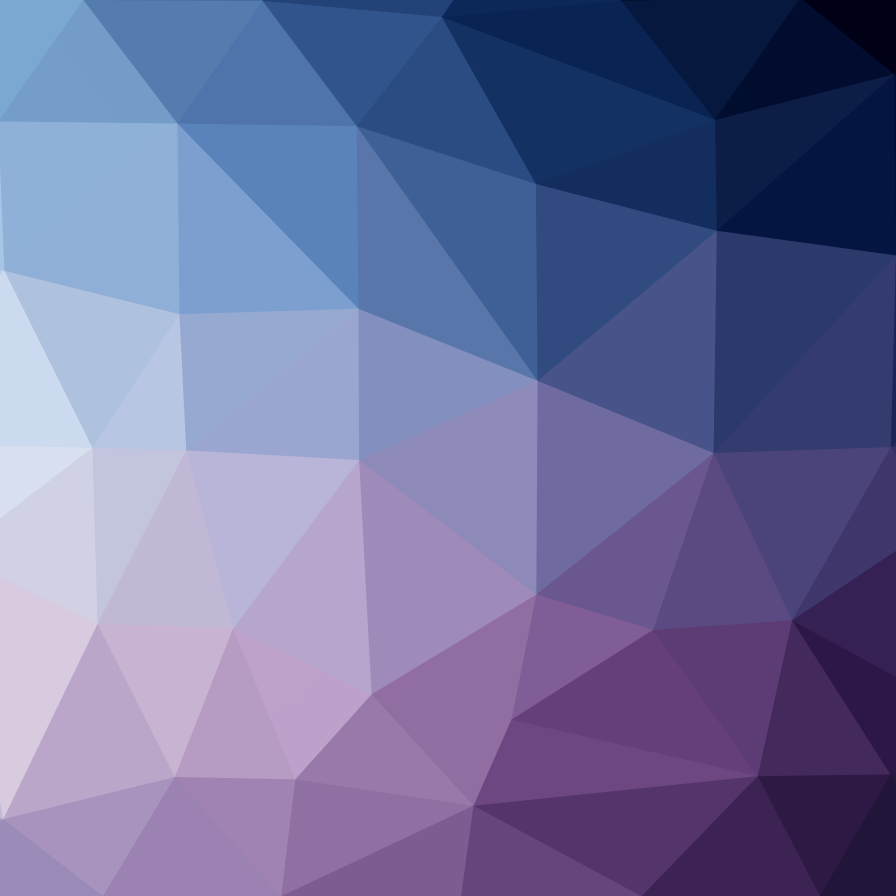
Write a Shadertoy shader that draws this background.

```glsl
// Low-poly mesh of flat triangles shading from pale blue to navy and plum.
#define CELL vec2(0.2, 1.0 / 6.0)  // spacing of the undistorted mesh
#define SAG 0.169                  // droop of the middle column
#define TILT 0.052                 // sway of the third row
#define SHEAR 0.044                // squeeze of the fifth row
#define FACET_VARIATION 0.018      // brightness change per triangle

float saturate(float x) { return clamp(x, 0.0, 1.0); }

float cross2(vec2 a, vec2 b) { return a.x * b.y - a.y * b.x; }

float hash(vec2 p) { return fract(sin(dot(p, vec2(127.1, 311.7))) * 43758.5); }

// Gaussian weight around a mesh node; sharpness is set per axis.
float bump(vec2 node, vec2 center, vec2 sharpness) {
    vec2 d = node - center;
    return exp(-dot(d * d, sharpness));
}

// Mesh node (column, row from the top) to its warped canvas position.
vec2 meshVertex(vec2 n) {
    vec2 v = n * CELL;

    // Sideways shifts: outer rows, squeezed row, local pulls
    v.x -= 0.107 * bump(n, vec2(0), vec2(0, 4));
    v.x -= 0.085 * bump(n, vec2(0, 6), vec2(0, 4));
    v.x += (0.104 - SHEAR * n.x) * bump(n, vec2(0, 4), vec2(0, 3));
    v.x += 0.098 * bump(n, vec2(0, 3), vec2(3));
    v.x -= 0.094 * bump(n, vec2(2.5, 5), vec2(1.2, 4));
    v.x += 0.057 * bump(n, vec2(4, 5), vec2(4));

    // Vertical shifts: row rhythm, sagging column, swaying row, local pulls
    v.y -= 0.036 * sin(n.y * 1.0472);
    v.y += SAG * bump(n, vec2(3, 2.7), vec2(3, 0.3));
    v.y += TILT * sin(1.2 * n.x) * bump(n, vec2(0, 2), vec2(0, 3));
    v.y += 0.072 * bump(n, vec2(2, 4), vec2(3));
    v.y += 0.050 * bump(n, vec2(0, 5), vec2(3));
    v.y -= 0.052 * bump(n, vec2(5, 1), vec2(3));
    v.y -= 0.110 * bump(n, vec2(6, 4), vec2(3));
    v.y -= 0.080 * bump(n, vec2(-1, 4), vec2(3));
    return v;
}

// Which way a cell is cut: true runs from top left to bottom right.
bool fallingDiagonal(vec2 c) {
    bool middle = c.x == 3.0 || (c.y == 3.0 && c.x > 3.0);
    bool upper = c.y == 1.0 && abs(c.x - 1.5) < 1.0;
    bool lower = c.y >= 4.0 && c.x + 2.0 * c.y != 12.0;
    return middle || upper || lower;
}

// Horizontal gradient with four even stops.
vec3 band(float x, vec3 a, vec3 b, vec3 c, vec3 d) {
    float t = x * 3.0;
    vec3 col = mix(a, b, saturate(t));
    col = mix(col, c, saturate(t - 1.0));
    return mix(col, d, saturate(t - 2.0));
}

// Smooth colour field, five bands from top to bottom.
vec3 colorField(vec2 p) {
    vec3 night = band(p.x, vec3(0.46, 0.65, 0.82), vec3(0.19, 0.33, 0.56),
                           vec3(0.02, 0.12, 0.30), vec3(0.00, 0.00, 0.08));
    vec3 blue  = band(p.x, vec3(0.68, 0.79, 0.91), vec3(0.38, 0.54, 0.76),
                           vec3(0.13, 0.25, 0.46), vec3(0.00, 0.06, 0.24));
    vec3 haze  = band(p.x, vec3(0.84, 0.88, 0.94), vec3(0.67, 0.69, 0.84),
                           vec3(0.45, 0.45, 0.66), vec3(0.21, 0.22, 0.43));
    vec3 mauve = band(p.x, vec3(0.84, 0.79, 0.87), vec3(0.76, 0.65, 0.80),
                           vec3(0.46, 0.30, 0.54), vec3(0.22, 0.12, 0.32));
    vec3 plum  = band(p.x, vec3(0.57, 0.51, 0.70), vec3(0.57, 0.44, 0.65),
                           vec3(0.30, 0.17, 0.39), vec3(0.10, 0.06, 0.19));
    float t = p.y * 4.0;
    vec3 col = mix(night, blue, saturate(t));
    col = mix(col, haze, saturate(t - 1.0));
    col = mix(col, mauve, saturate(t - 2.0));
    return mix(col, plum, saturate(t - 3.0));
}

// Signed distance to the line a-b.
float edgeDistance(vec2 p, vec2 a, vec2 b) {
    return cross2(b - a, p - a) / max(length(b - a), 1e-4);
}

// Adds one flat triangle, weighted by its antialiased coverage.
void addFacet(inout vec4 sum, vec2 p, vec2 a, vec2 b, vec2 c, vec2 id) {
    float side = sign(cross2(b - a, c - a));
    float inside = side * edgeDistance(p, a, b);
    inside = min(inside, side * edgeDistance(p, b, c));
    inside = min(inside, side * edgeDistance(p, c, a));
    float coverage = saturate(0.5 + inside * iResolution.y);
    if (coverage <= 0.0) return;
    vec3 col = colorField((a + b + c) / 3.0);
    col += FACET_VARIATION * (2.0 * hash(id) - 1.0);
    sum += vec4(col, 1.0) * coverage;
}

void mainImage(out vec4 fragColor, in vec2 fragCoord) {
    vec2 p = fragCoord / iResolution.xy;
    p.y = 1.0 - p.y;
    vec2 home = floor(p / CELL);
    vec4 sum = vec4(colorField(p), 1.0) * 1e-3;

    // Search the nearby cells; warping moves nodes mostly downward
    for (int j = -2; j <= 1; j++)
    for (int i = -1; i <= 1; i++) {
        vec2 cell = home + vec2(i, j);
        vec2 a = meshVertex(cell), b = meshVertex(cell + vec2(1, 0));
        vec2 c = meshVertex(cell + 1.0), d = meshVertex(cell + vec2(0, 1));
        bool falling = fallingDiagonal(cell);
        addFacet(sum, p, a, b, falling ? c : d, cell);
        addFacet(sum, p, c, d, falling ? a : b, cell + 0.5);
    }
    fragColor = vec4(clamp(sum.rgb / sum.a, 0.0, 1.0), 1.0);
}
```
